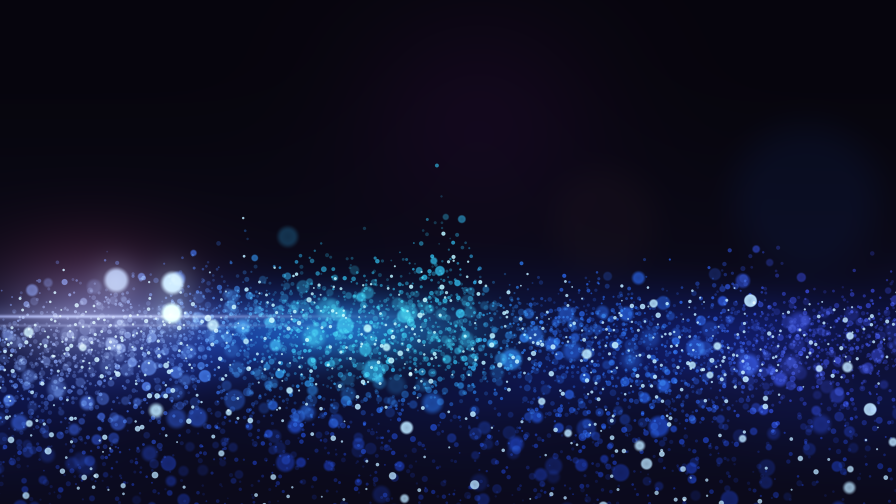
Give the GLSL for this background, as a Shadertoy shader.

```glsl
// Glowing particle field: a dense band of blue dust and soft bokeh discs under
// a dark sky, with a pale flare at the left. Hashed grid layers scatter discs
// around a curved band; gaussian glows and thin streaks supply the light.

// Positions are in canvas heights, origin at the lower left.
const int   LAYERS      = 6;
const float FINEST_CELL = 0.0105;
const float CELL_GROWTH = 1.52;
const float WHITE_SHARE = 0.12;
const float MIN_CHANCE  = 0.006;
const vec2  FLARE_POS   = vec2(0.20, 0.40);
const vec2  ORB_CENTER  = vec2(0.285, 0.41);
const float ORB_RING    = 0.064;
const float STREAK_Y    = 0.372;
const vec2  CYAN_POS    = vec2(0.71, 0.345);

const vec3 SKY_TOP  = vec3(0.024, 0.020, 0.050);
const vec3 SKY_LOW  = vec3(0.042, 0.036, 0.095);
const vec3 PLUM     = vec3(0.045, 0.010, 0.055);
const vec3 HAZE     = vec3(0.015, 0.060, 0.260);
const vec3 BLUE     = vec3(0.130, 0.400, 1.000);
const vec3 DEEP     = vec3(0.080, 0.230, 0.820);
const vec3 CYAN     = vec3(0.160, 0.800, 1.000);
const vec3 INDIGO   = vec3(0.200, 0.270, 0.920);
const vec3 LAVENDER = vec3(0.640, 0.700, 1.000);
const vec3 ICE      = vec3(0.800, 0.970, 1.000);
const vec3 EMBER    = vec3(0.140, 0.045, 0.075);

vec3 hash3(vec2 p) {
    vec3 q = fract(p.xyx * vec3(0.1031, 0.1030, 0.0973));
    q += dot(q, q.yxz + 33.33);
    return fract((q.xxy + q.yzz) * q.zyx);
}

float bell(float d, float width) { d /= width; return exp(-d * d); }

float glow(vec2 p, vec2 center, vec2 size) {
    vec2 d = (p - center) / size;
    return exp(-dot(d, d));
}

float disc(float d, float radius, float blur) {
    return 1.0 - smoothstep(radius - blur, radius + blur, d);
}

vec3 screen(vec3 base, vec3 light) { return base + light * (1.0 - min(base, 1.0)); }

float bandHeight(float x) { return 0.340 + 0.018 * sin(4.2 * x - 1.2) + 0.010 * x; }

// Chance of a disc at p; coarse runs from 0 (dust) to 1 (large bokeh).
float density(vec2 p, float coarse) {
    float d = p.y - bandHeight(p.x);
    float plumes = 0.085 * bell(p.x - 0.88, 0.055) + 0.045 * bell(p.x - 1.46, 0.06);
    float above = 0.060 + 0.030 * bell(p.x - 0.60, 0.40) + plumes;
    float below = mix(0.095, 0.45, coarse);
    float body = bell(d, d > 0.0 ? above : below);
    float strays = 0.15 * exp(-max(d, 0.0) / 0.085) * (1.0 - smoothstep(0.14, 0.26, d));
    strays *= 1.0 - 0.6 * smoothstep(1.15, 1.70, p.x);
    float clumps = 0.82 + 0.18 * sin(9.0 * p.x + 3.0 * sin(11.0 * p.y));
    float gap = 1.0 - 0.4 * bell(p.x - 0.99, 0.05);
    return mix(0.92, 0.72, coarse) * body * clumps * gap + strays - MIN_CHANCE;
}

vec3 dustColor(vec2 p) {
    float cyan = smoothstep(0.36, 0.66, p.x) * (1.0 - smoothstep(0.88, 1.10, p.x));
    vec3 c = mix(BLUE, INDIGO, smoothstep(1.30, 1.60, p.x));
    c = mix(c, CYAN, cyan * smoothstep(0.14, 0.30, p.y));
    c = mix(c, DEEP, 1.0 - smoothstep(0.06, 0.29, p.y));
    return mix(c, LAVENDER, 0.85 * glow(p, FLARE_POS - vec2(0.05, 0.05), vec2(0.24, 0.16)));
}

vec3 background(vec2 p) {
    vec3 c = mix(SKY_LOW, SKY_TOP, smoothstep(0.35, 0.90, p.y));
    c += PLUM * glow(p, vec2(0.95, 0.78), vec2(0.26, 0.22));
    // Faint out-of-focus discs at the right.
    c += vec3(0.006, 0.024, 0.060) * disc(distance(p, vec2(1.60, 0.61)), 0.14, 0.06);
    c += vec3(0.024, 0.016, 0.012) * disc(distance(p, vec2(1.20, 0.56)), 0.10, 0.05);
    // Haze in and below the band.
    float d = p.y - bandHeight(p.x);
    float ripple = 0.75 + 0.25 * sin(7.0 * p.x + 2.0 * sin(13.0 * p.y));
    c += HAZE * ripple * bell(d, d > 0.0 ? 0.09 : 0.21);
    c += 0.40 * CYAN * glow(p, CYAN_POS, vec2(0.21, 0.058));
    c += 0.16 * BLUE * glow(p, vec2(0.40, 0.32), vec2(0.24, 0.07));
    c += 0.10 * INDIGO * glow(p, vec2(1.50, 0.27), vec2(0.16, 0.09));
    return c;
}

// One grid of scattered discs, including those of neighbouring cells.
vec3 particles(vec3 col, vec2 p, float cell, float coarse, float pixel) {
    vec2 home = floor(p / cell);
    for (int j = -1; j <= 1; j++)
    for (int i = -1; i <= 1; i++) {
        vec2 id = home + vec2(i, j);
        vec3 place = hash3(id + 127.0 * coarse + 17.0);
        vec3 look = hash3(id + 71.0 * coarse + 301.0);
        vec2 center = (id + place.xy) * cell;
        if (place.z > density(center, coarse)) continue;
        float white = step(1.0 - WHITE_SHARE, look.y);
        float radius = cell * mix(0.14, 0.29 - 0.04 * coarse, look.x) * (1.0 - 0.4 * white * coarse);
        float blur = max(0.7 * pixel, radius * mix(0.25, 0.15 + 0.35 * look.z, coarse));
        float r = distance(p, center);
        float shape = disc(r, radius, blur) * (0.85 + 0.15 * min(r / radius, 1.0));
        float power = mix(0.25, 0.95, look.y * look.y) * mix(0.68, 1.0, smoothstep(0.0, 0.22, center.y));
        power = mix(power, 1.0, white * 0.6);
        col = screen(col, mix(dustColor(center), ICE, white * 0.85) * shape * power);
    }
    return col;
}

vec3 flare(vec3 col, vec2 p, float pixel) {
    col = screen(col, EMBER * glow(p, FLARE_POS + vec2(-0.02, 0.05), vec2(0.20, 0.11)));
    col = screen(col, 0.46 * LAVENDER * glow(p, FLARE_POS - vec2(0.02, 0.03), vec2(0.17, 0.085)));
    float fade = bell(p.x - 0.18, 0.38);
    float lines = bell(p.y - STREAK_Y, 0.0035) + 0.45 * bell(p.y - STREAK_Y + 0.018, 0.003);
    col = screen(col, LAVENDER * fade * (0.70 * lines + 0.20 * bell(p.y - STREAK_Y, 0.020)));
    for (int i = 0; i < 3; i++) {
        float k = float(i), a = -0.52 + 0.41 * k + 0.57 * k * k;
        float d = distance(p, ORB_CENTER + ORB_RING * vec2(cos(a), sin(a)));
        float orb = (0.95 - 0.12 * k) * disc(d, 0.019 + 0.002 * k, pixel + 0.004) + 0.20 * bell(d, 0.045);
        col = screen(col, mix(ICE, LAVENDER, 0.3 * k) * orb);
    }
    return col;
}

void mainImage(out vec4 fragColor, in vec2 fragCoord) {
    float pixel = 1.0 / iResolution.y;
    vec2 p = fragCoord * pixel;
    vec3 col = background(p);
    float cell = FINEST_CELL * pow(CELL_GROWTH, float(LAYERS - 1));
    for (int k = LAYERS - 1; k >= 0; k--) {
        col = particles(col, p, cell, float(k) / float(LAYERS - 1), pixel);
        cell /= CELL_GROWTH;
    }
    fragColor = vec4(clamp(flare(col, p, pixel), 0.0, 1.0), 1.0);
}
```
